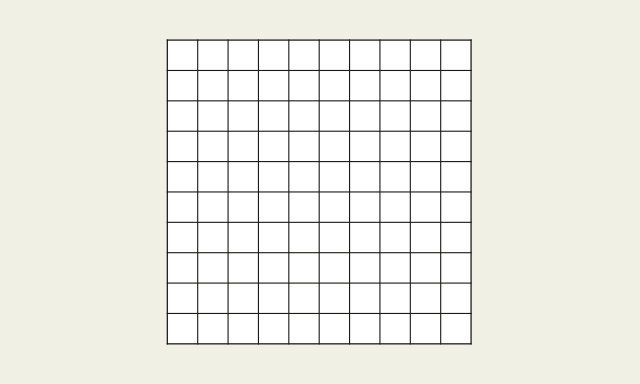
A Shadertoy shader for this pattern:

```glsl
// A white square board ruled into ten by ten cells on a pale olive ground.
// Each axis snaps to its nearest rule; exact box coverage of a pixel
// by the thin rule keeps the lines smooth at any canvas size.

#define CELLS 10.0
#define PITCH 0.0791
#define RULE_WIDTH 0.0029
#define BORDER_WIDTH 0.0033
#define CENTER_SHIFT vec2(-0.0021, 0.0001)
#define GROUND vec3(0.941, 0.945, 0.894)
#define PAPER vec3(1.0)
#define INK vec3(0.10, 0.10, 0.095)

// Share of a pixel at offset d covered by a band of the given width.
vec2 bandCoverage(vec2 d, vec2 width, float pixel) {
    vec2 upper = min(d + 0.5 * pixel, 0.5 * width);
    vec2 lower = max(d - 0.5 * pixel, -0.5 * width);
    return clamp((upper - lower) / pixel, 0.0, 1.0);
}

void mainImage(out vec4 fragColor, in vec2 fragCoord) {
    // Canvas height is one unit, measured from the board center.
    float pixel = 1.0 / iResolution.y;
    vec2 p = (fragCoord - 0.5 * iResolution.xy) * pixel - CENTER_SHIFT;
    float halfCells = 0.5 * CELLS;
    float halfBoard = halfCells * PITCH;

    // Paper square
    vec2 inside = bandCoverage(p, vec2(2.0 * halfBoard), pixel);
    vec3 color = mix(GROUND, PAPER, inside.x * inside.y);

    // Nearest rule on each axis; the outermost ones form the border
    vec2 index = clamp(floor(p / PITCH + 0.5), -halfCells, halfCells);
    vec2 isBorder = step(halfCells - 0.5, abs(index));
    vec2 width = mix(vec2(RULE_WIDTH), vec2(BORDER_WIDTH), isBorder);
    vec2 rule = bandCoverage(p - index * PITCH, width, pixel);

    // Keep rules within the outer edge of the border
    vec2 extent = bandCoverage(p, vec2(2.0 * halfBoard + BORDER_WIDTH), pixel);
    rule *= extent.yx;
    float ink = 1.0 - (1.0 - rule.x) * (1.0 - rule.y);

    fragColor = vec4(mix(color, INK, ink), 1.0);
}
```
